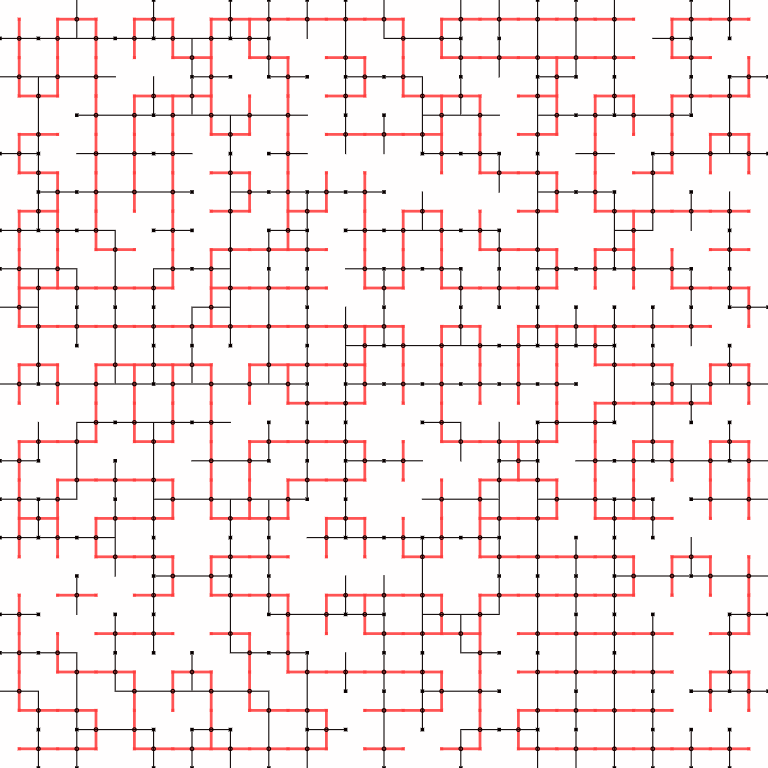
Give the GLSL for this pattern, as a WebGL 1 fragment shader.

```glsl
precision highp float;
// A maze of thick red passages on a square grid, with thin black lines on the
// dual grid crossing every passage at its middle. Passages come from random
// 2x2 tiles in two interleaved sets, so most nodes join exactly two of them.

uniform vec2 u_resolution;

const float GRID = 20.0;

float hash(vec2 p) {
  vec3 h = fract(vec3(p.xyx) * vec3(0.1031, 0.1030, 0.0973) + 0.37);
  h += dot(h, h.yzx + 33.33);
  return fract((h.x + h.y) * h.z);
}

// Does the tile owning the edge from node n along dir contain that edge?
bool tileEdge(vec2 n, vec2 dir) {
  vec2 last = n + dir;
  if (min(n.x, n.y) < 0.0 || max(last.x, last.y) > GRID - 1.0) return false;

  float parity = mod(dot(n, dir), 2.0);
  vec2 tile = 2.0 * floor((n - parity) / 2.0) + parity;
  float side = dot(n - tile, dir.yx);

  // Tiles that straddle the border always run along it.
  bool horizontal = hash(tile + 7.0) < 0.5;
  if (tile.x < 0.0 || tile.x > GRID - 2.0) horizontal = false;
  if (tile.y < 0.0 || tile.y > GRID - 2.0) horizontal = dir.x > 0.5;

  // Some tiles lose an edge (dead ends), others gain one (junctions).
  bool edge = horizontal == (dir.x > 0.5);
  float variant = hash(tile + 61.0);
  bool chosenSide = (hash(tile + 113.0) < 0.5) == (side < 0.5);
  if (chosenSide && edge && variant < 0.14) return false;
  if (chosenSide && !edge && variant > 0.87) return true;
  return edge;
}

// Tile edges, with the lower edge of any closed unit square removed.
bool passage(vec2 n, vec2 dir) {
  if (!tileEdge(n, dir)) return false;
  vec2 right = vec2(1.0, 0.0);
  vec2 up = vec2(0.0, 1.0);
  if (dir.x > 0.5 && mod(n.x + n.y, 2.0) > 0.5) {
    return !(tileEdge(n + up, right) && tileEdge(n, up) && tileEdge(n + right, up));
  }
  return true;
}

float coverage(float dist, float pixel) {
  return clamp(0.5 - dist / pixel, 0.0, 1.0);
}

void main() {
  float scale = GRID / min(u_resolution.x, u_resolution.y);
  vec2 p = gl_FragCoord.xy * scale - 0.5;
  vec2 cell = floor(p);

  float red = 9.0;
  float joint = 9.0;
  float black = 9.0;
  float ring = 9.0;

  for (int j = -1; j <= 1; j++) {
    for (int i = -1; i <= 1; i++) {
      for (int k = 0; k < 2; k++) {
        vec2 n = cell + vec2(float(i), float(j));
        vec2 dir = k == 0 ? vec2(1.0, 0.0) : vec2(0.0, 1.0);
        if (!passage(n, dir)) continue;

        // Position relative to the crossing at the middle of the edge.
        vec2 middle = n + 0.5 * dir;
        vec2 r = p - middle;
        float along = abs(dot(r, dir));
        float across = abs(dot(r, dir.yx));

        red = min(red, max(along - 0.535, across - 0.036));
        joint = min(joint, max(abs(along - 0.5), across) - 0.04);
        black = min(black, max(across - 0.513, along - 0.014));
        ring = min(ring, abs(length(r) - 0.045) - 0.016);

        // Square dots on some of the black nodes.
        float end = dot(r, dir.yx) < 0.0 ? -0.5 : 0.5;
        if (hash(middle + end * dir.yx + 31.5) > 0.4) {
          black = min(black, max(along, abs(across - 0.5)) - 0.046);
        }
      }
    }
  }

  vec3 color = vec3(1.0, 0.998, 0.998);
  color = mix(color, vec3(1.0, 0.33, 0.33), coverage(red, scale));
  color = mix(color, vec3(1.0, 0.2, 0.2), 0.7 * coverage(joint, scale));
  color = mix(color, vec3(0.03, 0.0, 0.0), coverage(black, scale));
  color = mix(color, vec3(0.1, 0.0, 0.0), coverage(ring, scale));
  gl_FragColor = vec4(color, 1.0);
}
```
